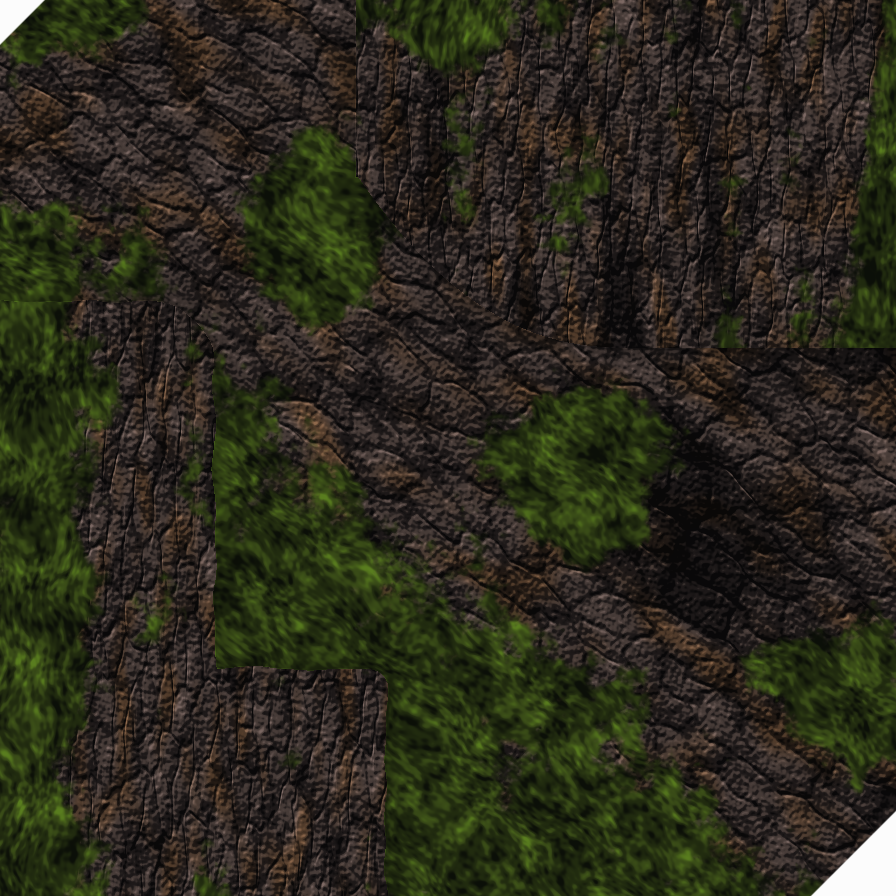
Write a WebGL 1 fragment shader that draws this texture.

```glsl
precision highp float;
// Mossy tree bark: a broad diagonal trunk overlaid by two patches of upright bark.
// Stretched cells and gradient noise form lit chunks and cracks; bands and noise
// place the ragged moss, and two corners are cut away to white.
uniform vec2 u_resolution;

const float TRUNK_ANGLE = 0.72;              // downward slope of the diagonal grain
const vec2 TRUNK_CHUNKS = vec2(27.0, 15.0);  // chunks per canvas: across, along the grain
const vec2 PATCH_CHUNKS = vec2(50.0, 17.0);
const float RELIEF = 1.8;                    // strength of the side light
const float GRIT = 0.24;                     // strength of the finest crumbs
const vec2 LIGHT_STEP = vec2(-0.001, 0.003);
const vec3 BLACK = vec3(0.035, 0.032, 0.033);
const vec3 BARK_DARK = vec3(0.115, 0.10, 0.093);
const vec3 BARK_BROWN = vec3(0.28, 0.24, 0.21);
const vec3 BARK_PALE = vec3(0.50, 0.43, 0.38);
const vec3 RUST = vec3(1.13, 0.96, 0.78);
const vec3 MAUVE = vec3(0.98, 0.96, 1.03);
const vec3 MOSS_SHADE = vec3(0.045, 0.06, 0.03);
const vec3 MOSS_DARK = vec3(0.13, 0.17, 0.06);
const vec3 MOSS_MID = vec3(0.22, 0.29, 0.09);
const vec3 MOSS_LIGHT = vec3(0.35, 0.49, 0.12);
const vec3 PAPER = vec3(0.99);

vec2 hash2(vec2 p) {
  vec3 h = fract(p.xyx * vec3(0.1031, 0.1030, 0.0973));
  h += dot(h, h.yzx + 33.33);
  return fract((h.xx + h.yz) * h.zy) * 2.0 - 1.0;
}

// Gradient noise, roughly -0.7 to 0.7
float noise(vec2 p) {
  vec2 i = floor(p), f = p - i, e = vec2(1.0, 0.0);
  vec2 u = f * f * f * (f * (f * 6.0 - 15.0) + 10.0);
  float low = mix(dot(hash2(i), f), dot(hash2(i + e), f - e), u.x);
  float high = mix(dot(hash2(i + e.yx), f - e.yx), dot(hash2(i + 1.0), f - 1.0), u.x);
  return mix(low, high, u.y);
}

float fbm(vec2 p) {
  float sum = 0.0, amp = 0.55;
  for (int i = 0; i < 4; i++) {
    sum += amp * noise(p);
    p = p * 2.03 + 17.3;
    amp *= 0.55;
  }
  return sum;
}

// Distances to the nearest and second nearest cell centre
vec2 cells(vec2 p) {
  vec2 i = floor(p), near = vec2(4.0);
  for (int y = -1; y <= 1; y++) {
    for (int x = -1; x <= 1; x++) {
      vec2 c = i + vec2(float(x), float(y));
      float d = length(c + 0.5 + 0.45 * hash2(c) - p);
      near = vec2(min(near.x, d), min(near.y, max(near.x, d)));
    }
  }
  return near;
}

// Grain coordinates: x runs across the fibres, y along them
vec2 grainCoords(vec2 p, float angle) {
  float s = sin(angle), c = cos(angle);
  return vec2(dot(p, vec2(s, c)), dot(p, vec2(c, -s)));
}

float barkHeight(vec2 p, float angle, vec2 chunks) {
  vec2 q = grainCoords(p, angle) * chunks + 60.0;
  q += 0.45 * vec2(noise(q * 0.8), noise(q * 0.8 + 19.7));
  q += 0.28 * vec2(noise(q * 2.3 + 5.0), noise(q * 2.3 + 37.0));
  vec2 d = cells(q);
  float crack = 1.0 - smoothstep(0.0, 0.22, d.y - d.x);
  float grit = noise(p * 125.0 + 11.0) + 0.8 * noise(p * 215.0);
  return 0.75 * fbm(q * 0.7) + 0.35 * (0.45 - d.x) - 0.2 * crack + GRIT * grit;
}

vec3 barkColor(vec2 p, float angle, vec2 chunks) {
  float height = barkHeight(p, angle, chunks);
  float relief = height - barkHeight(p + LIGHT_STEP, angle, chunks);
  vec2 g = grainCoords(p, angle) * chunks;
  float furrow = smoothstep(0.05, 0.4, noise(g * vec2(0.27, 0.12) + 61.0));
  float tone = 0.47 + 0.75 * height + RELIEF * relief - 0.36 * furrow;
  vec3 color = mix(BLACK, BARK_DARK, smoothstep(-0.05, 0.32, tone));
  color = mix(color, BARK_BROWN, smoothstep(0.34, 0.66, tone));
  color = mix(color, BARK_PALE, smoothstep(0.66, 1.15, tone));
  return color * mix(MAUVE, RUST, smoothstep(-0.1, 0.4, noise(g * 0.8 + 83.0)));
}

vec3 mossColor(vec2 p, float angle) {
  vec2 q = grainCoords(p, angle) * 22.0;
  q += 0.5 * vec2(noise(q * 0.6 + 5.0), noise(q * 0.6 + 29.0));
  float strands = noise(q * vec2(4.0, 2.2) + 13.0) + 0.8 * noise(q * vec2(8.5, 5.0) + 47.0);
  float tone = 0.42 + 0.6 * strands + 1.05 * fbm(p * 15.0 + 71.0);
  vec3 color = mix(MOSS_SHADE, MOSS_DARK, smoothstep(0.0, 0.38, tone));
  color = mix(color, MOSS_MID, smoothstep(0.36, 0.64, tone));
  return mix(color, MOSS_LIGHT, smoothstep(0.6, 1.05, tone));
}

// Signed distance to the area left of and below a rounded corner
float cornerDistance(vec2 p, vec2 corner, float radius) {
  vec2 q = p - corner + radius;
  return length(max(q, 0.0)) + min(max(q.x, q.y), 0.0) - radius;
}

void main() {
  vec2 p = gl_FragCoord.xy / u_resolution;
  float aa = 1.0 / min(u_resolution.x, u_resolution.y);
  // Outlines of the two upright patches
  vec2 edge = p + 0.008 * vec2(noise(p * 22.0), noise(p * 22.0 + 9.0));
  float lower = min(cornerDistance(edge, vec2(0.24, 0.665), 0.08),
                    cornerDistance(edge, vec2(0.43, 0.255), 0.025));
  float rim = 0.612 + 0.19 * pow(clamp((0.7 - p.x) / 0.3, 0.0, 1.0), 2.3);
  float upper = max(0.397 - p.x, rim - p.y), outside = min(lower, upper);
  float patchMask = step(outside, 0.0);
  float angle = mix(TRUNK_ANGLE, 1.5708, patchMask);
  // Moss: a lower bank and a row of cushions on the trunk, streaks on the patches
  vec2 g = grainCoords(p, TRUNK_ANGLE) + 0.07 * vec2(noise(p * 7.0), noise(p * 7.0 + 15.0));
  float ragged = 1.1 * fbm(p * 10.0 + 31.0) + 0.8 * fbm(p * 36.0 + 3.0);
  float bank = min((0.6 - g.x) * 5.0, 0.42);
  float cushions = exp(-pow((g.x - 0.79) / 0.09, 2.0)) * (0.5 + cos((g.y + 0.22) * 16.1)) - 0.6;
  float streaks = 1.3 * noise(p * vec2(15.0, 4.0) + 23.0) - 0.36;
  float top = smoothstep(0.9, 1.0, p.y) * smoothstep(0.75, 0.5, p.x);
  float sides = upper < lower ? max(top, smoothstep(0.94, 1.0, p.x)) : smoothstep(0.16, 0.05, p.x);
  float cover = mix(max(bank, cushions), streaks + 0.75 * sides, patchMask) + ragged;
  float moss = smoothstep(-0.12, 0.2, cover);

  vec3 bark = barkColor(p, angle, mix(TRUNK_CHUNKS, PATCH_CHUNKS, patchMask));
  vec3 color = mix(bark, mossColor(p, angle), moss);
  color *= 1.0 - 0.3 * smoothstep(0.0, aa, outside) * exp(-max(outside, 0.0) * 70.0);
  // White cut corners
  float cut = max(0.05 - p.x - (1.0 - p.y), p.x - p.y - 0.905);
  gl_FragColor = vec4(mix(color, PAPER, smoothstep(-1.5 * aa, 1.5 * aa, cut)), 1.0);
}
```
